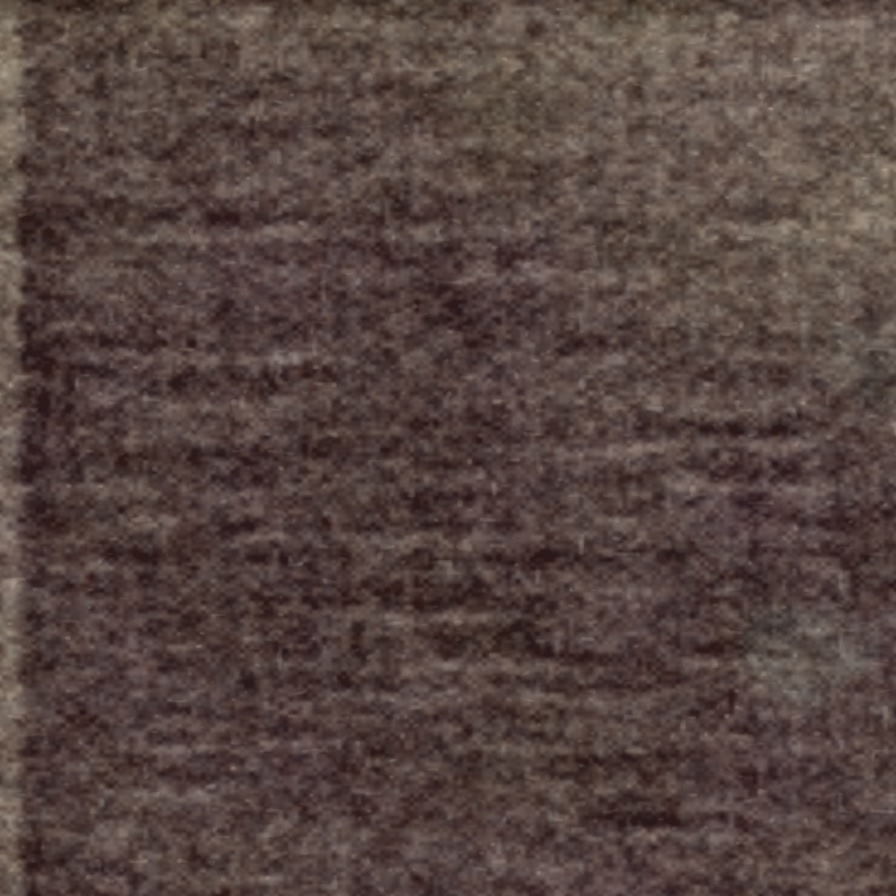
Write a three.js fragment shader that draws this texture.

```glsl
// Worn brown woven cloth with broken horizontal ribs, speckled grain and a pale left edge.
varying vec2 vUv;

float hash(vec2 p) {
  return fract(sin(dot(p, vec2(127.1, 311.7))) * 43758.5453);
}

float noise(vec2 p) {
  vec2 i = floor(p);
  vec2 f = fract(p);
  f = f * f * (3.0 - 2.0 * f);
  return mix(mix(hash(i), hash(i + vec2(1.0, 0.0)), f.x),
             mix(hash(i + vec2(0.0, 1.0)), hash(i + 1.0), f.x), f.y);
}

// Noise centred on zero
float grain(vec2 p) {
  return noise(p) - 0.5;
}

float fbm(vec2 p) {
  float sum = 0.0;
  float weight = 0.5;
  for (int i = 0; i < 4; i++) {
    sum += weight * grain(p);
    p = p * 2.03 + vec2(17.3, 9.1);
    weight *= 0.55;
  }
  return sum;
}

// Thin raised threads, one per row, each with its own height and strength
float ribs(vec2 uv) {
  float y = uv.y * 21.0 + 0.3 * grain(uv * vec2(9.0, 4.0));
  float sum = 0.0;
  for (int k = -1; k <= 1; k++) {
    float row = floor(y) + float(k);
    float d = y - row - 0.5 - 0.4 * (hash(vec2(row, 3.7)) - 0.5);
    float strength = 0.25 + 0.75 * hash(vec2(row, 8.2));
    float broken = smoothstep(0.2, 0.75, noise(vec2(uv.x * 7.0, row * 5.3)));
    float light = exp(-d * d * 45.0);
    float shade = exp(-(d - 0.38) * (d - 0.38) * 35.0);
    sum += strength * broken * (light - 0.65 * shade);
  }
  return sum;
}

// Soft round stain with a ragged rim
float blotch(vec2 uv, vec2 center, float radius) {
  float d = length((uv - center) * vec2(0.8, 1.1)) + 0.08 * fbm(uv * 22.0);
  return 1.0 - smoothstep(radius * 0.4, radius, d);
}

void main() {
  vec2 uv = vUv;
  vec2 warped = uv + 0.006 * vec2(grain(uv * 40.0), grain(uv * 40.0 + 31.0));

  // Broad wear: pale towards the upper right, dark below
  float clouds = fbm(uv * vec2(4.0, 5.5) + 2.0);
  float worn = smoothstep(0.55, 1.0, uv.y + 0.22 * (uv.x - 0.5) + 0.3 * clouds);
  float tone = 0.312 + 0.105 * worn + 0.1 * clouds;

  // Ribs fade near both side edges and under the worn area
  float inside = smoothstep(0.06, 0.14, uv.x) * (1.0 - smoothstep(0.88, 0.97, uv.x));
  float speckle = noise(warped * vec2(70.0, 95.0) + 5.0);
  tone += 0.095 * ribs(uv) * inside * (1.0 - 0.6 * worn) * (0.5 + speckle);

  // Horizontal streaks, faint vertical threads and two sizes of grain
  tone += 0.09 * grain(warped * vec2(6.0, 55.0));
  tone += 0.035 * grain(warped * vec2(75.0, 9.0));
  tone += 0.1 * grain(warped * vec2(32.0, 58.0) + 11.0);
  tone += 0.16 * grain(warped * vec2(88.0, 112.0));
  tone += 0.12 * grain(uv * vec2(185.0, 205.0) + 7.0);

  // Sparse bright flecks
  float fleck = smoothstep(0.8, 0.98, noise(warped * vec2(80.0, 105.0) + 43.0));
  tone += 0.09 * fleck;

  // Pale stains on the right
  float stain = blotch(uv, vec2(0.91, 0.28), 0.085) + blotch(uv, vec2(0.96, 0.6), 0.075);
  tone += 0.06 * stain;

  // Pale selvedge beside a dark groove, and a dark hem on top
  float edgeX = uv.x + 0.012 * grain(uv * vec2(30.0, 60.0));
  float selvedge = 1.0 - smoothstep(0.012, 0.03, edgeX);
  float groove = smoothstep(0.02, 0.035, edgeX) * (1.0 - smoothstep(0.05, 0.11, edgeX));
  float hem = smoothstep(0.975, 0.99, uv.y + 0.01 * grain(uv * 50.0));
  tone += 0.13 * selvedge - 0.045 * groove - 0.09 * hem;
  tone = clamp(tone, 0.17, 0.64);

  // Brown ramp, olive where worn and mauve elsewhere
  vec3 color = vec3(0.25, 0.182, 0.172) + (tone - 0.25) * vec3(1.0, 1.03, 0.95);
  float olive = worn + 0.5 * selvedge - 0.35 + 1.6 * fbm(uv * 7.0 + 60.0);
  color += olive * vec3(0.0, 0.012, -0.016);
  color += stain * vec3(-0.012, 0.012, 0.006);
  color += 0.02 * grain(uv * vec2(60.0, 70.0) + 90.0) * vec3(1.0, -0.3, -1.0);

  gl_FragColor = vec4(color, 1.0);
}
```
